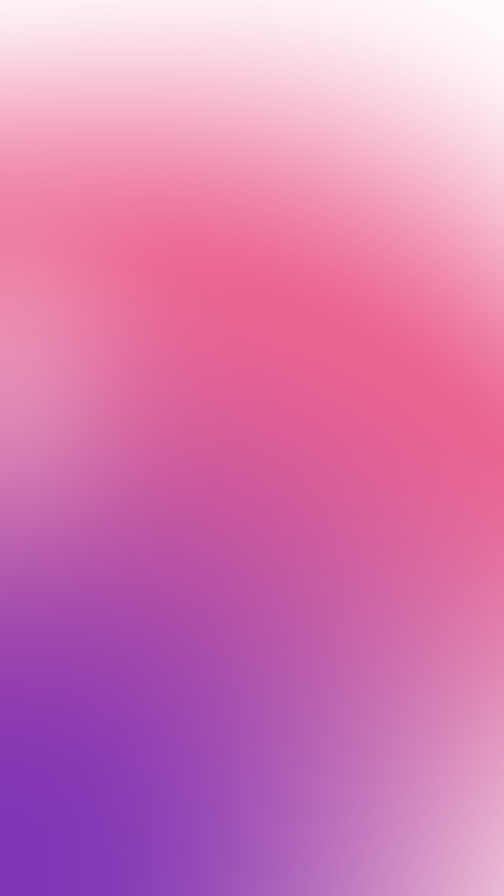
A WebGL 1 fragment shader for this background:

```glsl
precision highp float;
// Soft blurred gradient: violet corner, rose arc and pale misty edges.

uniform vec2 u_resolution;

const vec3 ROSE = vec3(0.92, 0.39, 0.565);
const vec3 VIOLET = vec3(0.50, 0.20, 0.705);
const vec3 MIST = vec3(1.0, 0.98, 0.985);

// Depth below the top edge of the rose arc at horizontal position x.
float arcDepth(float x) {
    return 0.28 + 0.05 * x + 0.18 * x * x * x;
}

// Elliptical glow that falls off smoothly from its center.
float glow(vec2 p, vec2 center, vec2 radius) {
    vec2 q = (p - center) / radius;
    return exp(-dot(q, q));
}

// Mist rising from the arc to the top edge.
float topMist(vec2 p) {
    float rise = max(arcDepth(p.x) - p.y, 0.0) * mix(1.2, 0.78, p.x);
    return smoothstep(-0.02, 0.39, rise);
}

// Mist gathering in the lower right corner.
float cornerMist(vec2 p) {
    return 0.65 * p.x * p.x * smoothstep(0.45, 1.1, p.y);
}

// Violet spreading from the lower left corner.
float violetAmount(vec2 p) {
    float reach = length(vec2(0.5 * p.x, 1.0 - p.y));
    return 1.0 - smoothstep(0.055, 0.76, reach);
}

void main() {
    // Canvas position with depth measured downward from the top.
    vec2 p = gl_FragCoord.xy / u_resolution;
    p.y = 1.0 - p.y;

    vec3 color = mix(ROSE, VIOLET, violetAmount(p));

    // Layered veils of mist, including a faint one on the left side.
    float sideMist = 0.3 * glow(p, vec2(0.0, 0.42), vec2(0.25, 0.2));
    color = mix(color, MIST, sideMist);
    color = mix(color, MIST, cornerMist(p));
    color = mix(color, MIST, topMist(p));

    gl_FragColor = vec4(color, 1.0);
}
```
